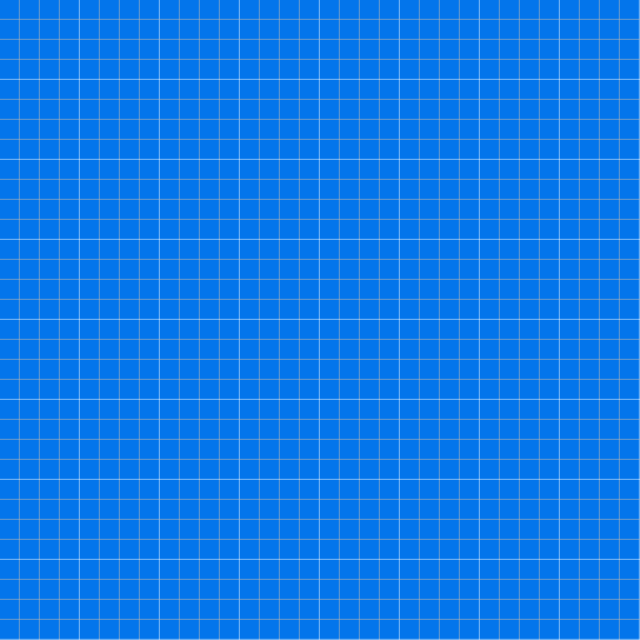
Give the GLSL for this pattern, as a Shadertoy shader.

```glsl
// Blueprint grid: fine grey lines with a brighter white line every fourth cell.

const float CELLS = 32.0;             // fine cells across and down
const float MAJOR_EVERY = 4.0;        // fine cells per major cell
const float LINE_WIDTH = 1.0 / 16.0;  // in fine cells
const vec3 PAPER = vec3(0.01, 0.46, 0.92);
const vec4 MINOR_INK = vec4(0.70, 0.70, 0.70, 0.49);  // rgb, opacity
const vec4 MAJOR_INK = vec4(1.00, 1.00, 1.00, 0.41);

// Share of a pixel covered by a line, from the distance between their centres.
float lineCoverage(float dist, float pixel) {
    float overlap = 0.5 * (LINE_WIDTH + pixel) - dist;
    return clamp(overlap, 0.0, min(LINE_WIDTH, pixel)) / pixel;
}

// Lays the nearest line of one axis over a colour.
vec3 inkAxis(vec3 color, float coord, float pixel) {
    // Lines run along the far edge of each cell, so whole numbers sit on them.
    float along = coord + 0.5 * LINE_WIDTH;
    float index = floor(along + 0.5);
    bool isMajor = mod(index + 0.5, MAJOR_EVERY) < 1.0;
    vec4 ink = isMajor ? MAJOR_INK : MINOR_INK;
    return mix(color, ink.rgb, ink.a * lineCoverage(abs(along - index), pixel));
}

void mainImage(out vec4 fragColor, in vec2 fragCoord) {
    vec2 uv = fragCoord / iResolution.xy;
    vec2 grid = vec2(uv.x, 1.0 - uv.y) * CELLS;  // counted from the top left
    vec2 pixel = CELLS / iResolution.xy;         // pixel size in fine cells

    vec3 color = inkAxis(PAPER, grid.x, pixel.x);
    color = inkAxis(color, grid.y, pixel.y);
    fragColor = vec4(color, 1.0);
}
```
